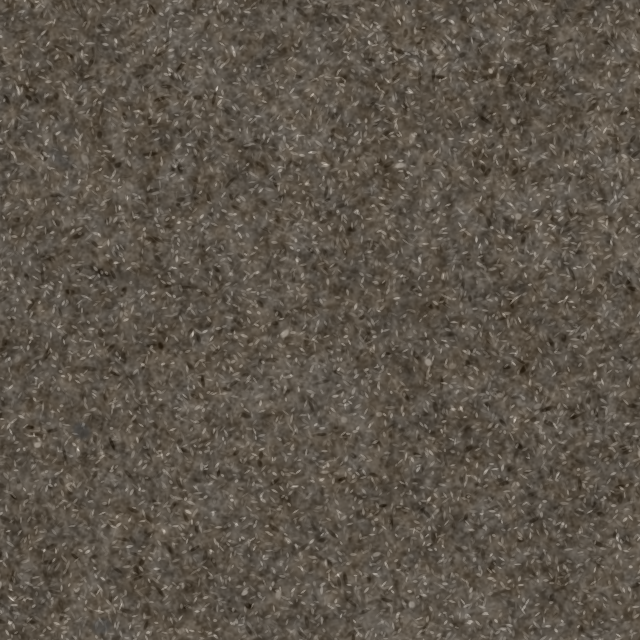
Write a WebGL 1 fragment shader that draws this texture.

```glsl
precision highp float;
uniform vec2 u_resolution;

float hash(vec2 p) {
  vec3 q = fract(vec3(p.xyx) * 0.1031);
  q += dot(q, q.yzx + 33.33);
  return fract((q.x + q.y) * q.z);
}

mat2 rotation(float angle) {
  float c = cos(angle), s = sin(angle);
  return mat2(c, s, -s, c);
}

float noise(vec2 p) {
  vec2 i = floor(p), f = fract(p);
  f = f * f * (3.0 - 2.0 * f);
  return mix(mix(hash(i), hash(i + vec2(1.0, 0.0)), f.x),
             mix(hash(i + vec2(0.0, 1.0)), hash(i + 1.0), f.x), f.y);
}

// Noise centred on zero, turned to hide its lattice
float mottle(vec2 uv, float density) {
  return noise(rotation(density) * uv * density + 300.0) - 0.5;
}

// Scattered soft-edged chips; a higher rarity leaves fewer strong ones
float chips(vec2 uv, float density, vec2 size, float rarity) {
  vec2 p = rotation(density * 0.7) * uv * density + 400.0;
  vec2 cell = floor(p);
  float strongest = 0.0;
  for (int y = -1; y <= 1; y++) {
    for (int x = -1; x <= 1; x++) {
      vec2 id = cell + vec2(float(x), float(y));
      vec2 centre = id + vec2(hash(id + 17.3), hash(id + 51.9));
      vec2 radii = size * vec2(0.65 + 0.7 * hash(id + 83.1),
                               0.75 + 0.5 * hash(id + 29.7));
      vec2 q = rotation(6.2832 * hash(id + 67.5)) * (p - centre);
      float mask = 1.0 - smoothstep(0.5, 1.3, length(q / radii));
      strongest = max(strongest, mask * pow(hash(id + 7.7), rarity));
    }
  }
  return strongest;
}

void main() {
  vec2 uv = gl_FragCoord.xy / u_resolution;

  // Uneven ground, from broad patches to fine grit
  float tone = 0.315;
  tone += 0.03 * mottle(uv, 9.0) + 0.05 * mottle(uv, 24.0);
  tone += 0.08 * mottle(uv, 61.0) + 0.12 * mottle(uv, 127.0);
  tone += 0.10 * mottle(uv, 229.0);

  // Dark gaps, pale slivers and a few bright pebbles
  tone -= 0.12 * chips(uv, 57.0, vec2(0.50, 0.20), 3.0);
  tone += 0.23 * chips(uv, 103.0, vec2(0.46, 0.21), 3.0);
  tone += 0.17 * chips(uv, 79.0, vec2(0.46, 0.18), 3.0);
  float pebble = chips(uv, 27.0, vec2(0.18, 0.12), 30.0);
  tone = mix(tone, 0.64, 0.8 * pebble);

  // Sparse slate-coloured stains
  float stain = chips(uv, 7.0, vec2(0.14, 0.10), 24.0);
  tone = mix(tone, 0.26, 0.5 * stain);

  // Warm earth tint with small ochre and grey shifts
  float warmth = 1.0 + 0.5 * mottle(uv, 43.0) - 0.7 * stain;
  vec3 colour = tone + warmth * vec3(0.032, 0.0, -0.041);
  gl_FragColor = vec4(clamp(colour, 0.0, 1.0), 1.0);
}
```
